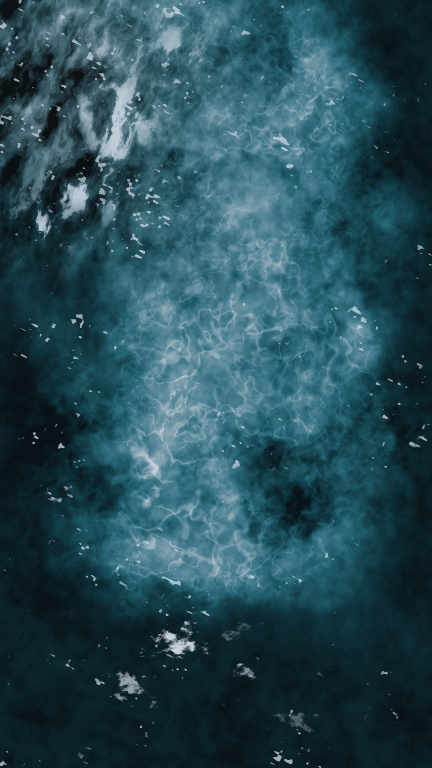
Reproduce this texture procedurally as a Shadertoy shader.

```glsl
// Aerial view of a turquoise foam plume in dark sea, with sun glitter at the upper left.

float hash(vec2 p) {
    vec3 q = fract(vec3(p.xyx) * 0.1031);
    q += dot(q, q.yzx + 33.33);
    return fract((q.x + q.y) * q.z);
}

float noise(vec2 p) {
    vec2 i = floor(p), f = fract(p);
    vec2 u = f * f * (3.0 - 2.0 * f);
    return mix(mix(hash(i), hash(i + vec2(1, 0)), u.x),
               mix(hash(i + vec2(0, 1)), hash(i + vec2(1, 1)), u.x), u.y);
}

float fbm(vec2 p, int octaves) {
    float sum = 0.0, amp = 0.5, total = 0.0;
    for (int i = 0; i < octaves; i++) {
        sum += amp * noise(p);
        total += amp;
        amp *= 0.6;
        p = mat2(1.6, 1.2, -1.2, 1.6) * p + 17.3;
    }
    return sum / total;
}

vec2 warp(vec2 p, float scale, float amount) {
    return p + amount * (vec2(fbm(p * scale + 3.1, 4), fbm(p * scale + 41.7, 4)) - 0.5);
}

float blob(vec2 p, vec2 centre, vec2 radius) {
    vec2 d = (p - centre) / radius;
    return exp(-dot(d, d));
}

// Thin curling threads along the mid level of warped noise
float threads(vec2 p, float scale) {
    float n = fbm(warp(p, scale * 0.7, 1.1 / scale) * scale, 3);
    float ridge = smoothstep(0.84, 1.0, 1.0 - abs(2.0 * n - 1.0));
    return ridge * ridge * smoothstep(0.25, 0.65, noise(p * scale * 0.6 + 9.0));
}

float glints(vec2 p, float density) {
    vec2 q = mat2(0.9, 0.43, -0.43, 0.9) * p;
    float n = 0.6 * noise(q * vec2(190, 260)) + 0.4 * noise(q * vec2(75, 95) + 5.0);
    float level = mix(0.95, 0.58, density);
    return smoothstep(level, level + 0.12, n);
}

float foamPatch(vec2 p, vec2 centre, vec2 radius) {
    float n = fbm(p * vec2(70, 100), 4);
    float d = length((warp(p, 30.0, 0.03) - centre) / radius);
    return smoothstep(0.0, 0.8, 1.0 - d + (n - 0.5) * 3.0) * smoothstep(0.35, 0.7, n);
}

float plumeShape(vec2 p) {
    float left = 0.125 + 0.03 * sin(p.y * 9.0 + 1.5);
    float right = 0.485 + 0.035 * sin(p.y * 6.0 - 1.5);
    return smoothstep(left - 0.09, left + 0.09, p.x)
         * (1.0 - smoothstep(right - 0.07, right + 0.06, p.x))
         * smoothstep(0.18, 0.30, p.y);
}

float milkyFoam(vec2 p) {
    return 0.30 * blob(p, vec2(0.33, 0.71), vec2(0.08, 0.15))
         + 0.32 * blob(p, vec2(0.22, 0.47), vec2(0.045, 0.14))
         + 0.20 * blob(p, vec2(0.30, 0.57), vec2(0.06, 0.09))
         + 0.26 * blob(p, vec2(0.37, 0.46), vec2(0.07, 0.035))
         + 0.20 * blob(p, vec2(0.45, 0.56), vec2(0.06, 0.06))
         + 0.22 * blob(p, vec2(0.25, 0.35), vec2(0.06, 0.08))
         + 0.26 * blob(p, vec2(0.28, 0.265), vec2(0.14, 0.03))
         + 0.22 * blob(p, vec2(0.42, 0.88), vec2(0.05, 0.15));
}

float deepPockets(vec2 p) {
    return 0.32 * blob(p, vec2(0.40, 0.35), vec2(0.08, 0.05))
         + 0.24 * blob(p, vec2(0.335, 0.42), vec2(0.04, 0.04))
         + 0.16 * blob(p, vec2(0.235, 0.57), vec2(0.03, 0.04))
         + 0.25 * blob(p, vec2(0.49, 0.44), vec2(0.05, 0.06))
         + 0.20 * blob(p, vec2(0.235, 0.815), vec2(0.03, 0.04))
         + 0.18 * blob(p, vec2(0.10, 0.45), vec2(0.07, 0.09))
         + 0.15 * blob(p, vec2(0.40, 0.67), vec2(0.03, 0.07));
}

vec3 seaColour(float t) {
    vec3 c = mix(vec3(0.03, 0.065, 0.085), vec3(0.06, 0.22, 0.26), clamp(t * 4.0, 0.0, 1.0));
    c = mix(c, vec3(0.13, 0.37, 0.43), clamp(t * 4.0 - 1.0, 0.0, 1.0));
    c = mix(c, vec3(0.27, 0.49, 0.56), clamp(t * 4.0 - 2.0, 0.0, 1.0));
    c = mix(c, vec3(0.47, 0.61, 0.67), clamp(t * 4.0 - 3.0, 0.0, 1.0));
    return mix(c, vec3(0.76, 0.80, 0.84), clamp(t * 2.5 - 2.5, 0.0, 1.0));
}

void mainImage(out vec4 fragColor, in vec2 fragCoord) {
    vec2 p = fragCoord / iResolution.y;
    vec2 w = warp(p, 9.0, 0.11);
    float plume = plumeShape(w), milk = milkyFoam(w);

    // Broad light, drifting clouds and fine grain
    float cloud = fbm(warp(p, 14.0, 0.06) * vec2(17, 14), 6) - 0.5;
    float grain = fbm(warp(p, 40.0, 0.015) * 75.0, 3) - 0.5;
    float light = 0.07 + 0.40 * plume + milk * (0.3 + 0.7 * plume) - deepPockets(w);
    light += 0.16 * blob(w, vec2(0.43, 0.21), vec2(0.11, 0.07));
    light += 0.13 * blob(w, vec2(0.05, 0.66), vec2(0.12, 0.10));
    light += cloud * (0.20 + 0.75 * plume) + grain * (0.12 + 0.34 * plume);

    // Foam threads, strongest in the milky water
    float lace = threads(p, 17.0) + 0.9 * threads(p + 4.0, 29.0) + 0.7 * threads(p + 7.0, 48.0);
    light += lace * plume * (0.10 + 0.65 * milk);

    // Slanted, sunlit ripples at the upper left
    float sun = blob(w, vec2(0.08, 0.89), vec2(0.18, 0.20));
    vec2 slant = mat2(0.92, 0.39, -0.39, 0.92) * warp(p, 24.0, 0.025);
    float ripple = fbm(slant * vec2(48, 25), 5);
    light += sun * ((ripple - 0.5) * 2.3 + 0.14) + 0.28 * blob(w, vec2(0.11, 0.94), vec2(0.09, 0.07));
    vec3 colour = seaColour(clamp(light, 0.0, 1.4));
    float grey = dot(colour, vec3(0.3, 0.5, 0.2));
    colour = mix(colour, grey * vec3(0.95, 1.02, 1.09), 0.55 * sun);

    // Bright reflections gathered in sunlit bands
    float bands = blob(p, vec2(0.15, 0.84), vec2(0.035, 0.08)) + blob(p, vec2(0.23, 0.91), vec2(0.04, 0.05))
                + blob(p, vec2(0.10, 0.75), vec2(0.05, 0.03)) + blob(p, vec2(0.05, 0.70), vec2(0.04, 0.03));
    float shine = smoothstep(0.53, 0.66, ripple) * min(bands, 1.0) * 0.85;
    float cluster = smoothstep(0.48, 0.72, fbm(p * 16.0 + 8.0, 3));
    float density = 0.22 + 0.40 * cluster + 0.30 * sun + 0.20 * min(bands, 1.0);
    shine = max(shine, glints(p, min(density, 0.85)) * (0.35 + 0.4 * max(cluster, sun)));

    // Loose whitecaps below the plume
    float caps = 0.95 * foamPatch(p, vec2(0.232, 0.165), vec2(0.030, 0.020))
               + 0.70 * foamPatch(p, vec2(0.176, 0.104), vec2(0.024, 0.017))
               + 0.70 * foamPatch(p, vec2(0.310, 0.122), vec2(0.018, 0.008))
               + 0.35 * foamPatch(p, vec2(0.313, 0.177), vec2(0.020, 0.011))
               + 0.35 * foamPatch(p, vec2(0.385, 0.060), vec2(0.028, 0.012));
    colour = mix(colour, vec3(0.82, 0.86, 0.90), clamp(max(shine, caps), 0.0, 0.95));
    fragColor = vec4(colour, 1.0);
}
```
